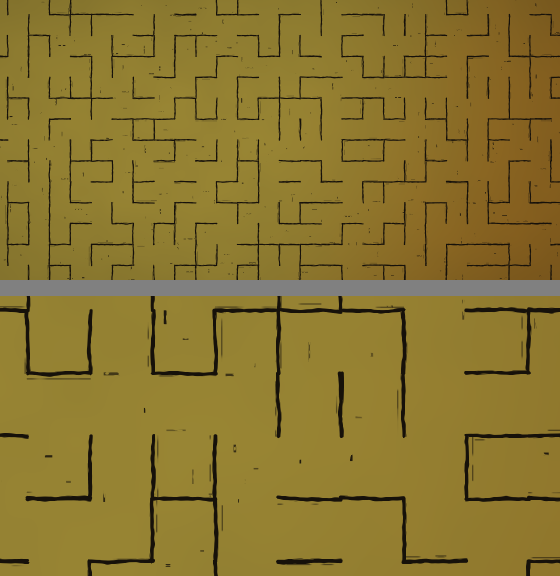
Top: the whole. Bottom: its middle third, enlarged.
Reproduce this pattern procedurally as a Shadertoy shader.

```glsl
#define CELLS_HIGH 13.4
#define LATTICE_SHIFT vec2(0.63, 0.30)
#define WALL_HALF 0.029
#define WOBBLE 0.035
#define SKETCH_HALF 0.010
#define SKETCH_INK 0.55
#define FLECK_SHARE 0.30
#define FLECK_LAYERS 3
#define OLIVE vec3(0.590, 0.515, 0.200)
#define AMBER vec3(0.570, 0.405, 0.130)
#define INK vec3(0.085, 0.065, 0.040)
#define VIGNETTE 0.30

float hash(vec2 p) {
    vec3 q = fract(p.xyx * 0.1031);
    q += dot(q, q.yzx + 33.33);
    return fract((q.x + q.y) * q.z);
}

float noise(vec2 p) {
    vec2 i = floor(p), f = fract(p);
    f = f * f * (3.0 - 2.0 * f);
    vec2 e = vec2(1.0, 0.0);
    return mix(mix(hash(i), hash(i + e.xy), f.x),
               mix(hash(i + e.yx), hash(i + e.xx), f.x), f.y);
}

// Share of a pixel covered by a stroke whose centre line is d away
float coverage(float d, float halfWidth, float pixel) {
    float h = 0.5 * pixel;
    return clamp((min(d + h, halfWidth) - max(d - h, -halfWidth)) / pixel, 0.0, 1.0);
}

// Each lattice point grows one wall towards a random neighbour
float mazeInk(vec2 p, float pixel) {
    vec2 nearest = floor(p + 0.5);
    float ink = 0.0;
    for (int j = -1; j <= 1; j++)
    for (int i = -1; i <= 1; i++) {
        vec2 v = nearest + vec2(i, j);
        float pick = floor(4.0 * hash(v + 41.0));
        vec2 dir = pick < 2.0 ? vec2(2.0 * pick - 1.0, 0.0) : vec2(0.0, 2.0 * pick - 5.0);
        vec2 r = p - v;
        float along = dot(r, dir);
        float across = dot(r, vec2(-dir.y, dir.x));
        float beyond = max(max(-along, along - 1.0), 0.0);
        vec2 seed = v * 17.0 + 300.0;

        // Main stroke with uneven width
        float bend = WOBBLE * (noise(seed + vec2(along * 3.0, 0.0)) - 0.5);
        float rough = noise(seed + vec2(along * 11.0, across * 40.0));
        float d = length(vec2(beyond, across + bend));
        ink = max(ink, coverage(d, WALL_HALF * (0.65 + 0.7 * rough), pixel));

        // Broken thin stroke beside it
        float offset = 0.22 * (hash(v + 83.0) - 0.5);
        float broken = smoothstep(0.52, 0.64, noise(seed + vec2(along * 5.0, 7.5)));
        float side = coverage(length(vec2(beyond, across + offset)), SKETCH_HALF, pixel);
        ink = max(ink, SKETCH_INK * broken * side);
    }
    return ink;
}

// Short scattered dashes, lying flat or upright
float fleckInk(vec2 p, float pixel) {
    float ink = 0.0;
    for (int k = 0; k < FLECK_LAYERS; k++) {
        vec2 q = p + vec2(0.37, 0.61) * float(k);
        vec2 id = floor(q);
        vec2 key = id + 97.0 * float(k + 1);
        vec2 centre = 0.25 + 0.5 * vec2(hash(key + 5.0), hash(key + 19.0));
        vec2 r = q - id - centre;
        if (hash(key + 31.0) < 0.5) r = r.yx;
        float size = hash(key + 53.0);
        float halfLength = mix(0.03, 0.20, size * size);
        float halfWidth = mix(0.010, 0.026, hash(key + 67.0));
        float wear = smoothstep(0.25, 0.55, noise(vec2(r.x * 14.0, r.y * 45.0) + key * 3.0));
        float dash = coverage(abs(r.y), halfWidth, pixel)
                   * coverage(abs(r.x), halfLength, pixel);
        float present = step(hash(key + 71.0), FLECK_SHARE);
        ink = max(ink, present * dash * wear * mix(0.35, 0.95, hash(key + 89.0)));
    }
    return ink;
}

// Olive ground warming to the lower right, softly mottled
vec3 ground(vec2 uv, vec2 p) {
    float cloud = 0.65 * noise(p * 0.45 + 20.0) + 0.35 * noise(p * 1.3 + 60.0) - 0.5;
    float warmth = smoothstep(0.45, 1.05, uv.x + 0.15 * (0.5 - uv.y) + 0.07 * cloud);
    vec2 c = uv - vec2(0.42, 0.5);
    return mix(OLIVE, AMBER, warmth) * (1.0 + 0.05 * cloud) * (1.0 - VIGNETTE * dot(c, c));
}

void mainImage(out vec4 fragColor, in vec2 fragCoord) {
    float pixel = CELLS_HIGH / iResolution.y;
    vec2 p = fragCoord * pixel + LATTICE_SHIFT;
    float ink = max(mazeInk(p, pixel), fleckInk(p, pixel));
    vec3 col = mix(ground(fragCoord / iResolution.xy, p), INK, ink);
    fragColor = vec4(col, 1.0);
}
```
